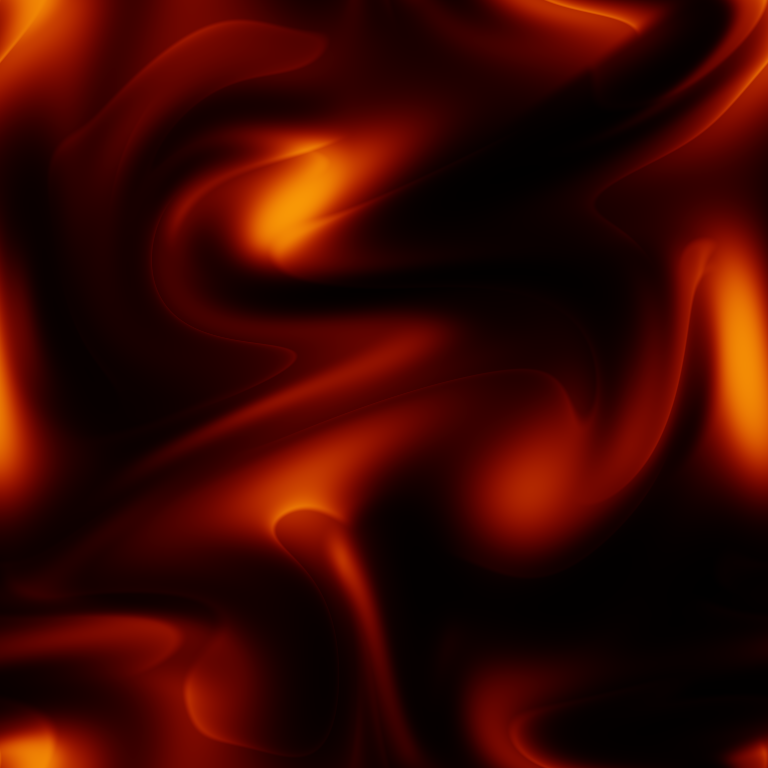
This background is drawn by a WebGL 1 fragment shader. Its source:

```glsl
precision highp float;
// Glowing fire wisps on black: sums of plane waves are folded by a chain of
// area-preserving shears into soft blobs and ribbons, then mapped to heat.
// Thin one-sided filaments trace a few of the folds.

uniform vec2 u_resolution;

const float TAU = 6.2831853;

float hash(float n) {
    return fract(sin(n * 12.9898) * 43758.5453);
}

// Whole-numbered wave vectors, spread by the golden angle
vec2 waveVector(float i, float reach) {
    return floor(reach * vec2(cos(2.4 * i), sin(2.4 * i)) + 0.5);
}

float wave(vec2 p, vec2 k, float seed) {
    return sin(TAU * (dot(k, p) + hash(seed)));
}

// Slides the plane along the crests of two successive waves
vec2 stir(vec2 p, float reach, float slope, float seed) {
    for (int i = 1; i <= 2; i++) {
        float n = float(i) + seed;
        vec2 k = waveVector(n, reach);
        p += slope / TAU * vec2(-k.y, k.x) / dot(k, k) * wave(p, k, n + 7.3);
    }
    return p;
}

// Smooth field with zero mean and unit variance
float field(vec2 p, float reach, float seed) {
    float sum = 0.0;
    for (int i = 1; i <= 6; i++) {
        float n = float(i);
        sum += wave(p, waveVector(n, reach), n + seed);
    }
    return sum / sqrt(3.0);
}

// Crisp on one side of the zero line, fading on the other
float filament(float side) {
    return smoothstep(0.0, 0.16, side) * exp(-4.0 * max(side, 0.0));
}

// Black through deep red to orange, saturating gently
vec3 fireColor(float heat) {
    float h = heat / pow(1.0 + pow(heat, 6.0), 1.0 / 6.0);
    return vec3(h, 0.66 * pow(h, 4.0), 0.03 * pow(h, 9.0));
}

void main() {
    vec2 p = gl_FragCoord.xy / u_resolution.y;

    // Progressively folded coordinates
    vec2 bent = stir(p, 2.0, 1.0, 0.0);
    vec2 folded = stir(bent, 2.0, 1.0, 2.0);
    vec2 frayed = stir(folded, 3.2, 1.2, 4.0);

    // Broad glow, ribbons and fine streaks, with a dark pocket at lower right
    float patches = smoothstep(-0.1, 1.2, field(bent, 2.7, 87.0));
    float glow = 0.5 * field(bent, 2.0, 21.0) + 0.65 * field(folded, 3.2, 43.0);
    glow += 0.55 * patches * field(frayed, 3.2, 109.0);
    vec2 pocket = p - vec2(0.85, 0.15);
    glow += 0.13 - 1.0 * exp(-10.0 * dot(pocket, pocket));

    // Soft threshold: long dark tail, few bright cores
    float heat = 0.235 * log(1.0 + exp(1.8 * glow));

    // Thin bright edges along some of the folds
    float edges = patches * filament(field(folded, 2.0, 65.0));
    edges += (1.0 - patches) * filament(field(frayed, 2.0, 131.0));
    heat += edges * (0.04 + 0.6 * heat);

    gl_FragColor = vec4(fireColor(heat), 1.0);
}
```
